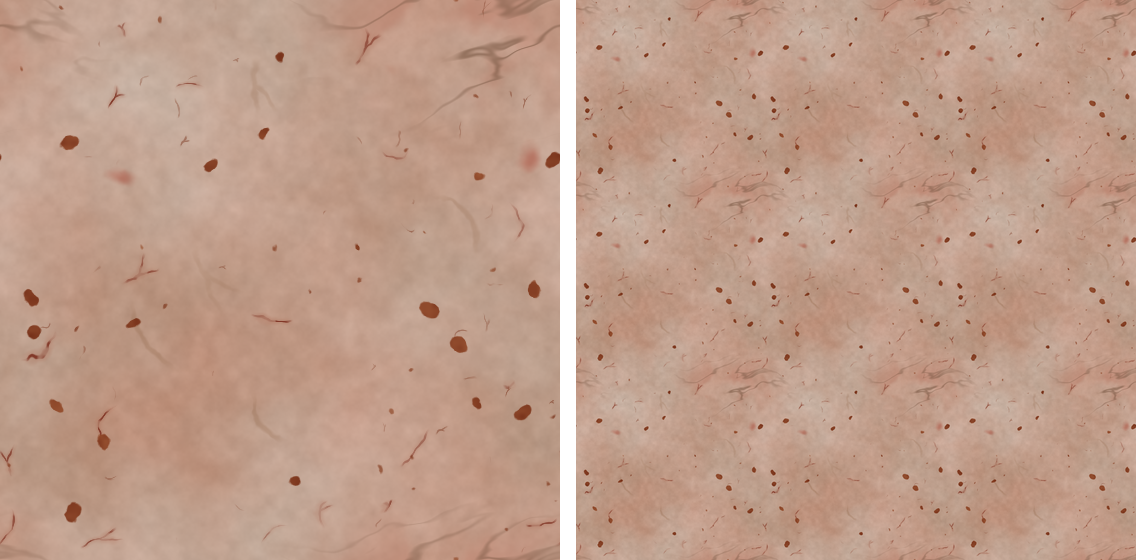
Left, the tile; right, the same tile 3 across and 3 down.
Reproduce this texture procedurally as a WebGL 1 fragment shader.

```glsl
precision highp float;
// Pale mottled skin with brown moles, fine red capillaries, faint scars and folds.
// Wrapping value noise makes the tone; blobs and strokes are scattered on wrapping
// grids, one per cell at most, so that every layer tiles.
uniform vec2 u_resolution;

#define TONE_CONTRAST 1.5
#define HUE_SHIFT 0.10
#define GRAIN 0.075
#define MOLE_CHANCE 0.34
#define MOLE_RADIUS 0.0175
#define FLECK_CHANCE 0.16
#define VEIN_CHANCE 0.50
#define VEIN_LENGTH 0.045
#define SCAR_CHANCE 0.55
#define FOLD_DEPTH 0.55
#define BLUSH 0.55

const float TAU = 6.2831853;

float hash(vec2 p) {
  vec3 q = fract(p.xyx * 0.1031);
  q += dot(q, q.yzx + 33.33);
  return fract((q.x + q.y) * q.z);
}

// Value noise over the unit square, with a whole number of cells per side.
float noise(vec2 uv, vec2 cells, float seed) {
  vec2 p = uv * cells;
  vec2 i = floor(p);
  vec2 f = p - i;
  f = f * f * (3.0 - 2.0 * f);
  vec2 shift = vec2(seed, seed * 1.7);
  vec2 a = mod(i, cells) + shift;
  vec2 b = mod(i + 1.0, cells) + shift;
  return mix(mix(hash(a), hash(vec2(b.x, a.y)), f.x),
             mix(hash(vec2(a.x, b.y)), hash(b), f.x), f.y);
}

float fbm(vec2 uv, vec2 cells, float seed) {
  float sum = 0.0;
  float weight = 0.5;
  for (int k = 0; k < 4; k++) {
    sum += weight * noise(uv, cells, seed + float(k) * 13.0);
    cells *= 2.0;
    weight *= 0.5;
  }
  return sum / 0.9375;
}

vec2 wobble(vec2 uv, float cells, float seed) {
  return vec2(fbm(uv, vec2(cells), seed), fbm(uv, vec2(cells), seed + 71.0)) - 0.5;
}

vec2 rotate(vec2 p, float angle) {
  float c = cos(angle);
  float s = sin(angle);
  return vec2(c * p.x + s * p.y, c * p.y - s * p.x);
}

// Scattered oval spots with an edge of the given softness.
float blobs(vec2 uv, float grid, float chance, float radius, float soft, float seed) {
  vec2 cell = floor(uv * grid);
  float mask = 0.0;
  for (int y = -1; y <= 1; y++) for (int x = -1; x <= 1; x++) {
    vec2 near = cell + vec2(float(x), float(y));
    vec2 id = mod(near, grid) + seed;
    vec2 place = vec2(hash(id), hash(id + 17.3));
    vec2 d = rotate(uv - (near + place) / grid, TAU * hash(id + 29.1));
    d.y *= 1.0 + 0.7 * hash(id + 43.7);
    float size = radius * mix(0.4, 1.0, hash(id + 53.9));
    float spot = 1.0 - smoothstep(size - soft, size + soft, length(d));
    mask = max(mask, spot * step(hash(id + 61.3), chance));
  }
  return mask;
}

// Scattered tapering curves around a main angle; some fork at one end.
float strokes(vec2 uv, float grid, float chance, float reach, float width,
              float angle, float spread, float seed) {
  vec2 cell = floor(uv * grid);
  float mask = 0.0;
  for (int y = -1; y <= 1; y++) for (int x = -1; x <= 1; x++) {
    vec2 near = cell + vec2(float(x), float(y));
    vec2 id = mod(near, grid) + seed;
    vec2 place = vec2(hash(id), hash(id + 17.3));
    float turn = angle + spread * (hash(id + 29.1) - 0.5);
    vec2 d = rotate(uv - (near + place) / grid, turn);
    float size = reach * mix(0.3, 1.0, hash(id + 43.7));
    d.y += (hash(id + 53.9) - 0.5) * d.x * d.x / size;
    float fork = step(0.65, hash(id + 67.7)) * max(d.x, 0.0) * 0.45;
    float taper = clamp(1.0 - abs(d.x) / size, 0.0, 1.0);
    float line = 1.0 - smoothstep(0.2 * width, width, abs(abs(d.y) - fork));
    line *= smoothstep(0.0, 0.5, taper) * mix(0.4, 1.0, hash(id + 83.1));
    mask = max(mask, line * step(hash(id + 61.3), chance));
  }
  return mask;
}

void main() {
  vec2 uv = gl_FragCoord.xy / u_resolution;
  vec2 broad = uv + 0.10 * wobble(uv, 5.0, 3.0);
  vec2 lumpy = uv + 0.016 * wobble(uv, 40.0, 11.0);
  vec2 wavy = uv + 0.035 * wobble(uv, 18.0, 23.0);

  // Skin: broad tone, mottling, hue drift and fine grain.
  float tone = 0.6 + TONE_CONTRAST * (fbm(broad, vec2(3.0), 31.0) - 0.5);
  tone += 0.5 * (fbm(broad, vec2(17.0), 47.0) - 0.5);
  vec3 color = mix(vec3(0.70, 0.535, 0.445), vec3(0.78, 0.66, 0.595), clamp(tone, -0.3, 1.3));
  float hue = fbm(broad, vec2(4.0), 59.0) - 0.5;
  color += HUE_SHIFT * hue * vec3(0.6, -0.4, -0.5);
  color += GRAIN * (fbm(uv, vec2(48.0), 67.0) - 0.5);

  // Folds and blush gather around one region that wraps over the top edge.
  vec2 offset = fract(uv - vec2(0.84, 0.93) + 0.5) - 0.5;
  float region = 1.0 - smoothstep(0.05, 0.42, length(offset * vec2(1.0, 2.0)));
  vec2 sheared = broad - vec2(0.0, 0.05 * sin(TAU * (uv.x - 0.8)));
  float crease = abs(fbm(sheared, vec2(3.0, 13.0), 79.0) - 0.5);
  float fold = region * (1.0 - smoothstep(0.0, 0.035, crease));
  float patchy = smoothstep(0.4, 0.7, fbm(broad, vec2(9.0), 83.0));
  color = mix(color, vec3(0.74, 0.49, 0.41), BLUSH * region * patchy);
  color = mix(color, vec3(0.46, 0.33, 0.25), FOLD_DEPTH * fold);

  // Long faint scars, then soft red blots.
  float scar = strokes(wavy, 3.0, SCAR_CHANCE, 0.13, 0.008, -1.2, 0.9, 5.0);
  color = mix(color, vec3(0.60, 0.44, 0.33), 0.38 * scar);
  float blot = blobs(wavy, 4.0, 0.22, 0.022, 0.016, 97.0);
  color = mix(color, vec3(0.66, 0.29, 0.22), 0.5 * blot);

  // Capillaries, broken along their length, and short hairline threads.
  float broken = smoothstep(0.25, 0.6, noise(uv, vec2(70.0), 101.0));
  float vein = strokes(wavy, 6.0, VEIN_CHANCE, VEIN_LENGTH, 0.0032, 0.9, 2.2, 37.0);
  float thread = strokes(wavy, 13.0, 0.3, 0.018, 0.0024, 0.8, 3.0, 139.0);
  color = mix(color, vec3(0.68, 0.43, 0.34), 0.3 * strokes(wavy, 6.0, VEIN_CHANCE, VEIN_LENGTH, 0.011, 0.9, 2.2, 37.0));
  color = mix(color, vec3(0.47, 0.16, 0.10), vein * mix(0.25, 0.9, broken));
  color = mix(color, vec3(0.52, 0.27, 0.18), 0.6 * thread * broken);

  // Moles and small flecks, darker in places.
  float depth = 0.6 * noise(uv, vec2(11.0), 113.0) + 0.4 * noise(uv, vec2(90.0), 127.0);
  vec3 pigment = mix(vec3(0.62, 0.34, 0.20), vec3(0.44, 0.16, 0.07), depth);
  float fleck = blobs(lumpy, 14.0, FLECK_CHANCE, 0.006, 0.0025, 151.0);
  float mole = blobs(lumpy, 7.0, MOLE_CHANCE, MOLE_RADIUS, 0.0022, 173.0);
  color = mix(color, pigment, max(0.7 * fleck, 0.95 * mole));

  gl_FragColor = vec4(clamp(color, 0.0, 1.0), 1.0);
}
```
